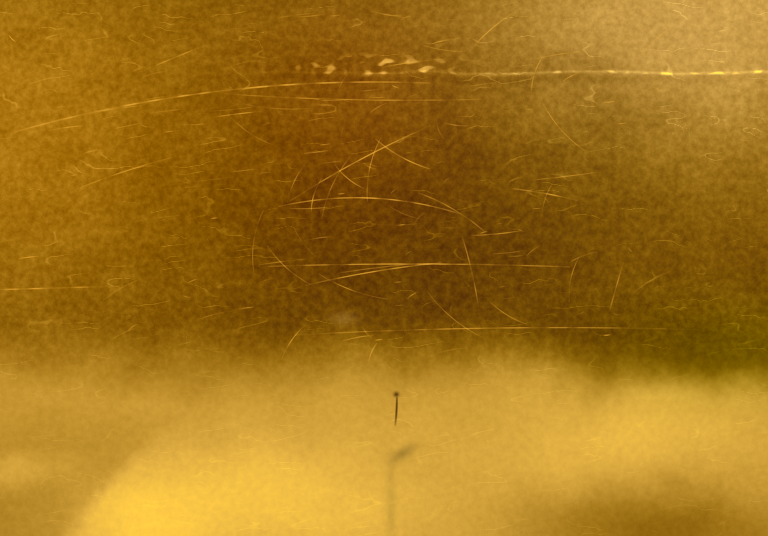
Reproduce this texture procedurally as a WebGL 1 fragment shader.

```glsl
precision highp float;
// Scratched, worn gold sheet with a dark upper part and a glowing lower band.
uniform vec2 u_resolution;

float hash(vec2 p) {
  vec3 q = fract(p.xyx * 0.1031);
  q += dot(q, q.yzx + 33.33);
  return fract((q.x + q.y) * q.z);
}
float corner(vec2 cell, vec2 offset) {
  float a = 6.2832 * hash(cell);
  return dot(vec2(cos(a), sin(a)), offset);
}
float noise(vec2 p) {
  vec2 i = floor(p), f = fract(p), e = vec2(1.0, 0.0);
  vec2 u = f * f * f * (f * (f * 6.0 - 15.0) + 10.0);
  float low = mix(corner(i, f), corner(i + e, f - e), u.x);
  float high = mix(corner(i + e.yx, f - e.yx), corner(i + 1.0, f - 1.0), u.x);
  return mix(low, high, u.y);
}
float fbm(vec2 p) {
  float sum = 0.0, amp = 0.6;
  for (int i = 0; i < 5; i++) {
    sum += amp * noise(p);
    p = mat2(1.6, 1.2, -1.2, 1.6) * p + 17.3;
    amp *= 0.58;
  }
  return sum;
}
float blob(vec2 p, vec2 center, vec2 size) {
  vec2 q = (p - center) / size;
  return exp(-dot(q, q));
}
// Bowed line from a to b, fading at its ends
float scratch(vec2 p, vec2 a, vec2 b, float bend, float width) {
  vec2 ab = b - a;
  float h = clamp(dot(p - a, ab) / dot(ab, ab), 0.0, 1.0);
  float arch = 4.0 * h * (1.0 - h);
  vec2 side = normalize(vec2(-ab.y, ab.x));
  float d = length(p - a - ab * h - side * bend * arch);
  return (1.0 - smoothstep(0.0, width + 1.0 / u_resolution.y, d)) * (0.3 + 0.7 * arch);
}
float scatteredScratches(vec2 p) {
  float sum = 0.0;
  for (int i = 0; i < 150; i++) {
    float k = float(i) + 1.0;
    float spread = hash(vec2(k, 1.7)) + hash(vec2(k, 5.1)) - 1.0;
    vec2 center = vec2(0.72 + 0.72 * spread, mix(0.34, 0.98, hash(vec2(k, 9.3))));
    float turn = hash(vec2(k, 13.9)) * 2.0 - 1.0;
    float angle = 0.12 + 1.3 * turn * turn * turn;
    float reach = mix(0.006, 0.07, pow(hash(vec2(k, 21.1)), 2.5));
    vec2 arm = reach * vec2(cos(angle), sin(angle));
    float glow = mix(0.15, 0.75, hash(vec2(k, 31.7)));
    sum += glow * scratch(p, center - arm, center + arm, 0.15 * reach * turn, 0.0004);
  }
  return sum;
}
float longScratches(vec2 p) {
  float s = scratch(p, vec2(-0.02, 0.74), vec2(0.80, 0.845), 0.035, 0.001);
  s += 0.6 * scratch(p, vec2(0.42, 0.825), vec2(0.90, 0.815), -0.006, 0.0006);
  s += 0.8 * scratch(p, vec2(0.54, 0.625), vec2(0.80, 0.765), 0.006, 0.0006);
  s += 0.9 * scratch(p, vec2(0.52, 0.615), vec2(0.86, 0.60), 0.023, 0.0007);
  s += 0.8 * scratch(p, vec2(0.70, 0.74), vec2(0.80, 0.685), -0.006, 0.0006);
  s += 0.7 * scratch(p, vec2(0.78, 0.64), vec2(0.90, 0.57), 0.006, 0.0006);
  s += 0.8 * scratch(p, vec2(0.50, 0.503), vec2(1.06, 0.502), 0.005, 0.0006);
  s += 0.8 * scratch(p, vec2(0.57, 0.468), vec2(0.82, 0.51), 0.004, 0.0006);
  s += 0.8 * scratch(p, vec2(-0.06, 0.458), vec2(0.22, 0.466), 0.0, 0.0008);
  s += 0.6 * scratch(p, vec2(0.86, 0.56), vec2(0.892, 0.42), 0.003, 0.0006);
  s += 0.6 * scratch(p, vec2(1.135, 0.42), vec2(1.16, 0.51), 0.0, 0.0006);
  s += 0.6 * scratch(p, vec2(0.55, 0.375), vec2(1.30, 0.385), 0.008, 0.0006);
  s += 0.8 * scratch(p, vec2(0.955, 0.648), vec2(1.075, 0.626), 0.002, 0.0007);
  s += 0.6 * scratch(p, vec2(0.15, 0.65), vec2(0.32, 0.706), 0.003, 0.0006);
  s += 0.6 * scratch(p, vec2(0.27, 0.87), vec2(0.38, 0.915), 0.0, 0.0006);
  return s + 0.6 * scratch(p, vec2(0.87, 0.90), vec2(0.97, 0.985), 0.006, 0.0006);
}
// Broad light and shade of the sheet
float sheetTone(vec2 p) {
  vec2 w = p + 0.06 * vec2(fbm(p * 5.0), fbm(p * 5.0 + 40.0));
  float upper = 0.46 + 0.20 * blob(w, vec2(0.0, 0.78), vec2(0.45));
  upper += 0.33 * blob(w, vec2(1.30, 1.0), vec2(0.50, 0.26));
  upper += 0.08 * blob(w, vec2(1.38, 0.72), vec2(0.20, 0.22));
  upper -= 0.07 * blob(w, vec2(0.68, 0.55), vec2(0.40, 0.25));
  float lower = 0.78 + 0.18 * blob(w, vec2(0.50, 0.06), vec2(0.32, 0.13));
  lower += 0.13 * blob(w, vec2(1.17, 0.18), vec2(0.26, 0.09));
  lower += 0.13 * blob(w, vec2(0.24, 0.02), vec2(0.13, 0.08));
  lower -= 0.22 * blob(w, vec2(1.24, 0.0), vec2(0.24, 0.09));
  float shade = 1.0 - smoothstep(-0.03, 0.03, w.x - w.y - 0.115);
  lower -= 0.11 * shade * (1.0 - smoothstep(0.10, 0.27, w.y));
  lower += 0.14 * blob(w, vec2(0.02, 0.12), vec2(0.10, 0.035));
  float top = mix(0.43, 0.34, smoothstep(0.8, 1.4, p.x));
  return mix(lower, upper, smoothstep(0.24, top, w.y));
}
void main() {
  vec2 p = gl_FragCoord.xy / u_resolution * vec2(1.43, 1.0);
  float worn = 0.4 + 0.6 * smoothstep(0.27, 0.42, p.y);
  // Blotches, grain and hairlines
  float tone = sheetTone(p) + worn * (0.08 * fbm(p * vec2(9.0, 12.0)) + 0.13 * fbm(p * 75.0));
  float hair = 1.0 - smoothstep(0.0, 0.06, abs(noise(p * vec2(9.0, 42.0) + fbm(p * 6.0))));
  tone += 0.10 * worn * hair * smoothstep(0.05, 0.35, noise(p * vec2(14.0, 24.0) + 7.0));
  // Thin broken crease with bright chips
  float crest = 0.864 + 0.006 * noise(p.xx * vec2(9.0, 3.0));
  float chips = smoothstep(0.05, 0.4, noise(p * vec2(40.0, 75.0)));
  float line = blob(p.yy, vec2(crest), vec2(0.004)) * smoothstep(0.2, 1.3, p.x);
  tone += line * (0.12 + 0.3 * chips) - 0.05 * blob(p, vec2(1.0, crest - 0.012), vec2(0.5, 0.008));
  tone += 0.45 * chips * blob(p, vec2(0.69, 0.877), vec2(0.14, 0.017));
  // Metal colour with local tints
  vec3 color = vec3(tone, 0.28 + 0.92 * (tone - 0.44), mix(0.02, 0.27, smoothstep(0.45, 0.95, tone)));
  color += vec3(0.0, 0.01, 0.08) * blob(p, vec2(1.28, 0.95), vec2(0.45, 0.22));
  color += vec3(0.02, -0.02, -0.05) * blob(p, vec2(0.05, 0.75), vec2(0.45, 0.35));
  color += vec3(0.02, -0.02, 0.0) * blob(p, vec2(0.66, 0.80), vec2(0.22));
  color += vec3(-0.03, 0.02, -0.03) * blob(p, vec2(1.38, 0.35), vec2(0.28, 0.10));
  // Scratches, broken up along their length
  float wear = 0.25 + 0.75 * smoothstep(-0.3, 0.25, noise(p * 27.0));
  float marks = longScratches(p) + scatteredScratches(p);
  color = mix(color, vec3(0.90, 0.65, 0.21), clamp(marks * wear, 0.0, 0.8));
  // Pale smear, nail hole, stain and drip
  color += 0.10 * blob(p, vec2(0.64, 0.405), vec2(0.025, 0.012));
  float nail = scratch(p, vec2(0.739, 0.268), vec2(0.736, 0.207), 0.001, 0.0015);
  color = mix(color, vec3(0.28, 0.16, 0.02), 0.8 * max(nail, blob(p, vec2(0.738, 0.264), vec2(0.005))));
  color *= 1.0 - 0.2 * blob(p - vec2(0.0, 0.5 * p.x), vec2(0.75, -0.221), vec2(0.022, 0.012));
  color *= 1.0 - 0.09 * blob(p, vec2(0.728, 0.06), vec2(0.010, 0.09));
  gl_FragColor = vec4(clamp(color, 0.0, 1.0), 1.0);
}
```
